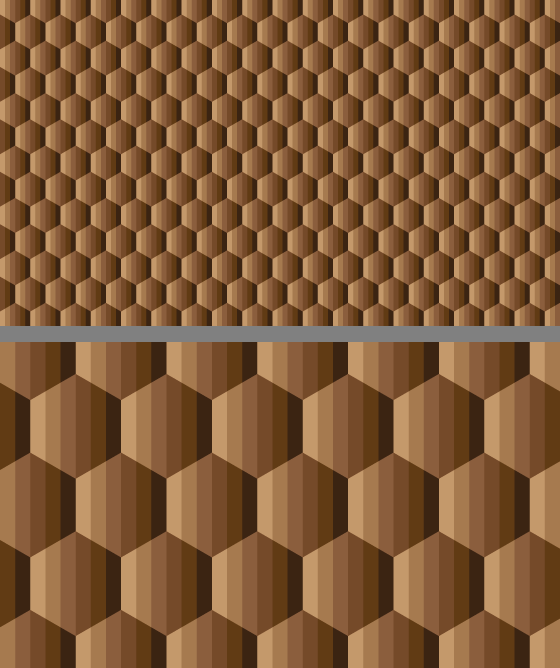
Top, the full canvas; bottom, a detail of the centre.
This pattern is drawn by a Shadertoy shader. Its source:

```glsl
const float HEXES_ACROSS = 18.5;
const float STRIPES = 6.0;
const int SAMPLES = 4; // per axis, for smooth edges
const vec2 CELL = vec2(1.0, 1.7320508);

// Stripe colours, lit side to shaded side
const vec3 WOOD[6] = vec3[6](
    vec3(0.77, 0.60, 0.42),
    vec3(0.65, 0.48, 0.31),
    vec3(0.545, 0.37, 0.24),
    vec3(0.46, 0.29, 0.16),
    vec3(0.38, 0.23, 0.08),
    vec3(0.23, 0.14, 0.07)
);

// Offset from the centre of the nearest pointy-topped hexagon of width 1
vec2 hexOffset(vec2 p) {
    vec2 a = mod(p + 0.5 * CELL, CELL) - 0.5 * CELL;
    vec2 b = mod(p, CELL) - 0.5 * CELL;
    return dot(a, a) < dot(b, b) ? a : b;
}

vec3 stripedHexes(vec2 p) {
    float across = hexOffset(p).x + 0.5;
    return WOOD[int(clamp(floor(across * STRIPES), 0.0, STRIPES - 1.0))];
}

void mainImage(out vec4 fragColor, in vec2 fragCoord) {
    float scale = HEXES_ACROSS / iResolution.x;
    // A row of hexagons runs along the horizontal middle line
    vec2 origin = vec2(0.5 / scale, 0.5 * iResolution.y);

    // Average a grid of samples inside the pixel
    vec3 sum = vec3(0.0);
    for (int j = 0; j < SAMPLES; j++) {
        for (int i = 0; i < SAMPLES; i++) {
            vec2 jitter = (vec2(i, j) + 0.5) / float(SAMPLES) - 0.5;
            sum += stripedHexes((fragCoord + jitter - origin) * scale);
        }
    }
    fragColor = vec4(sum / float(SAMPLES * SAMPLES), 1.0);
}
```
